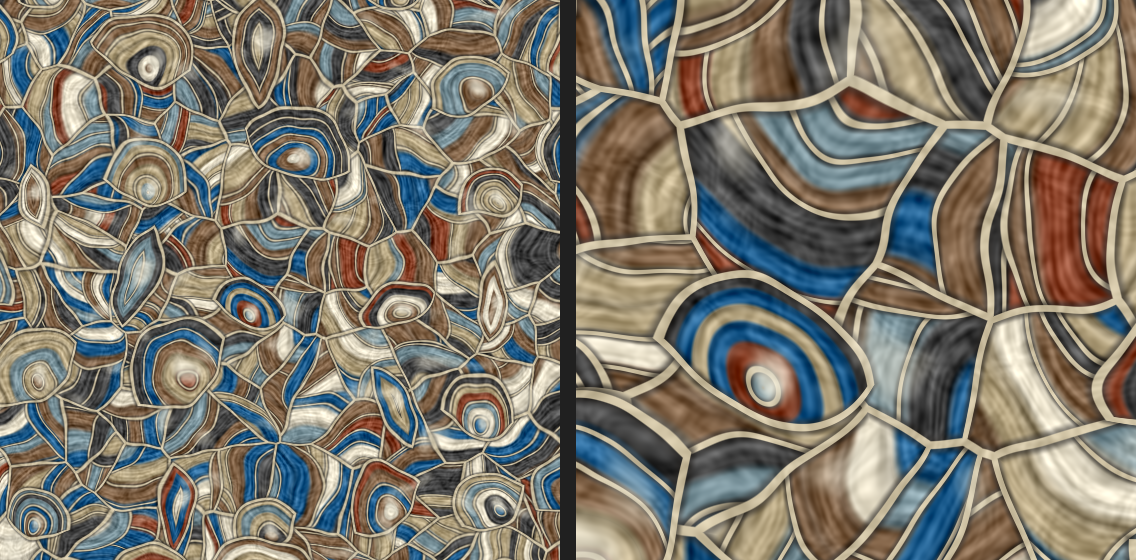
Left: the whole. Right: its middle third, enlarged.
Give the GLSL for this pattern, as a Shadertoy shader.

```glsl
// Painted mosaic of curved shards, striped domes and pointed leaves in cream leading.
// Warped Voronoi cells are split by arcs and filled with colour bands; a jittered
// grid then lays domes and leaves on top, and gradient noise adds brush texture.

const vec3 IVORY = vec3(0.90, 0.88, 0.81);
const vec3 LEAD  = vec3(0.80, 0.75, 0.63);
const vec3 SHADE = vec3(0.17, 0.16, 0.15);

vec2 hash22(vec2 p) {
    vec3 q = fract(p.xyx * vec3(0.1031, 0.1030, 0.0973));
    q += dot(q, q.yzx + 33.33);
    return fract((q.xx + q.yz) * q.zy);
}

vec2 direction(float turn) {
    return vec2(cos(6.2832 * turn), sin(6.2832 * turn));
}

float corner(vec2 i, vec2 f, vec2 o) {
    return dot(direction(hash22(i + o).x), f - o);
}

float gradientNoise(vec2 p) {
    vec2 i = floor(p), f = p - i;
    vec2 u = f * f * f * (f * (f * 6.0 - 15.0) + 10.0);
    return mix(mix(corner(i, f, vec2(0, 0)), corner(i, f, vec2(1, 0)), u.x),
               mix(corner(i, f, vec2(0, 1)), corner(i, f, vec2(1, 1)), u.x), u.y);
}

vec2 noise2(vec2 p) {
    return vec2(gradientNoise(p), gradientNoise(p + 37.3));
}

// Colour by share of area
vec3 palette(float h) {
    if (h < 0.21) return vec3(0.47, 0.36, 0.26);  // brown
    if (h < 0.38) return vec3(0.65, 0.59, 0.46);  // tan
    if (h < 0.55) return vec3(0.25, 0.25, 0.25);  // charcoal
    if (h < 0.66) return vec3(0.84, 0.81, 0.73);  // cream
    if (h < 0.79) return vec3(0.44, 0.53, 0.56);  // grey blue
    if (h < 0.95) return vec3(0.09, 0.32, 0.50);  // deep blue
    return vec3(0.50, 0.24, 0.15);                // rust
}

// Cream line with a soft dark rim; d and width in canvas units
vec3 leading(vec3 col, float d, float width, float px) {
    d = abs(d);
    col = mix(col, SHADE, 0.6 * (1.0 - smoothstep(width, width * 3.2, d)));
    return mix(col, LEAD, 1.0 - smoothstep(width - px, width + px, d));
}

// Stripes across "depth", with brush streaks running along them
vec3 bandPaint(float depth, float along, float spacing, vec2 seed, float px) {
    float flow = depth / spacing, k = floor(flow), f = flow - k;
    vec2 stride = vec2(13.0, 29.0);
    vec3 a = palette(hash22(seed + k * stride).x);
    vec3 b = palette(hash22(seed + (k + 1.0) * stride).x);
    vec3 col = mix(a, b, smoothstep(0.72, 1.0, f));
    col *= 0.86 + 0.24 * sin(3.1416 * f);
    float streak = gradientNoise(vec2(depth * 210.0, along * 26.0) + seed);
    col += 0.24 * streak;
    float edge = floor(flow + 0.5);
    if (hash22(seed + edge * stride + 5.0).y < 0.5)
        col = leading(col, (flow - edge) * spacing, 0.0014, px);
    return col;
}

struct Cell { vec2 id; vec2 local; float edge; };

Cell voronoi(vec2 p) {
    vec2 base = floor(p);
    Cell c = Cell(base, vec2(9.0), 9.0);
    for (int k = 0; k < 9; k++) {
        vec2 id = base + vec2(k % 3 - 1, k / 3 - 1);
        vec2 toP = p - id - hash22(id);
        if (dot(toP, toP) < dot(c.local, c.local)) { c.id = id; c.local = toP; }
    }
    for (int k = 0; k < 25; k++) {
        vec2 id = c.id + vec2(k % 5 - 2, k / 5 - 2);
        vec2 toP = p - id - hash22(id), gap = c.local - toP;
        if (dot(gap, gap) > 1e-5)
            c.edge = min(c.edge, -dot(0.5 * (c.local + toP), normalize(gap)));
    }
    return c;
}

// Ground: every cell is cut by one arc, each half gets its own stripes
vec3 shards(vec2 p, float scale, float px) {
    Cell c = voronoi(p * scale);
    vec2 q = c.local / scale, seed = c.id * 7.0 + 11.0;
    vec2 h = hash22(seed), axis = direction(h.x);
    float cut = length(q - axis * 0.09) - 0.09 - 0.02 * (h.y - 0.5);
    if (cut > 0.0) { seed += 53.0; axis = direction(h.y); }
    float depth = length(q - axis * 0.11);
    float along = dot(q, vec2(-axis.y, axis.x));
    vec3 col = bandPaint(depth, along, mix(0.014, 0.036, hash22(seed).y), seed, px);
    col = leading(col, cut, 0.0016, px);
    return leading(col, c.edge / scale, 0.0022, px);
}

// Overlay: domes and leaves scattered on a jittered grid
vec3 motifs(vec3 col, vec2 p, float scale, float px) {
    vec2 base = floor(p * scale);
    for (int k = 0; k < 9; k++) {
        vec2 id = base + vec2(k % 3 - 1, 1 - k / 3);
        vec2 h = hash22(id + 71.0), g = hash22(id + 139.0);
        if (h.x > 0.78) continue;
        vec2 q = p - (id + 0.25 + 0.5 * g) / scale;
        vec2 axis = direction((h.y - 0.5) * 0.22);
        q = vec2(dot(q, axis), dot(q, vec2(-axis.y, axis.x)));
        float size = mix(0.30, 0.54, g.y) / scale, shape, depth;
        if (h.x < 0.54) {
            depth = size - length(q * vec2(1.0, 0.9));
            shape = max(-depth, -q.y - 0.35 * size + 0.55 * q.x * q.x / size);
        } else {
            shape = length(vec2(abs(q.x) + size * 0.9, q.y)) - size * 1.32;
            depth = -shape;
        }
        vec3 fill = bandPaint(depth, q.x + q.y, size * mix(0.13, 0.22, h.y), id * 5.0 + 17.0, px);
        float glow = length((q - vec2(0.1, 0.12) * size) * vec2(1.3, 1.0)) / size;
        fill = mix(fill, IVORY, 0.75 * (1.0 - smoothstep(0.08, 0.34, glow)));
        col = mix(col, fill, 1.0 - smoothstep(-px, px, shape));
        col = leading(col, shape, 0.0024, px);
    }
    return col;
}

void mainImage(out vec4 fragColor, in vec2 fragCoord) {
    float px = 0.8 / iResolution.y;
    vec2 uv = fragCoord / iResolution.y;
    vec2 p = uv + 0.034 * noise2(uv * 6.0) + 0.010 * noise2(uv * 19.0 + 9.0);
    vec3 col = motifs(shards(p, 10.0, px), p, 5.2, px);
    // Soft highlights, then mottled paint
    float light = gradientNoise(p * vec2(15.0, 19.0) + 4.0);
    col = mix(col, IVORY, 0.5 * smoothstep(0.22, 0.55, light));
    vec2 brush = p + 0.012 * noise2(p * 32.0);
    col += 0.13 * gradientNoise(brush * 75.0) + 0.10 * gradientNoise(brush * 170.0);
    fragColor = vec4(clamp(col, 0.0, 1.0), 1.0);
}
```
